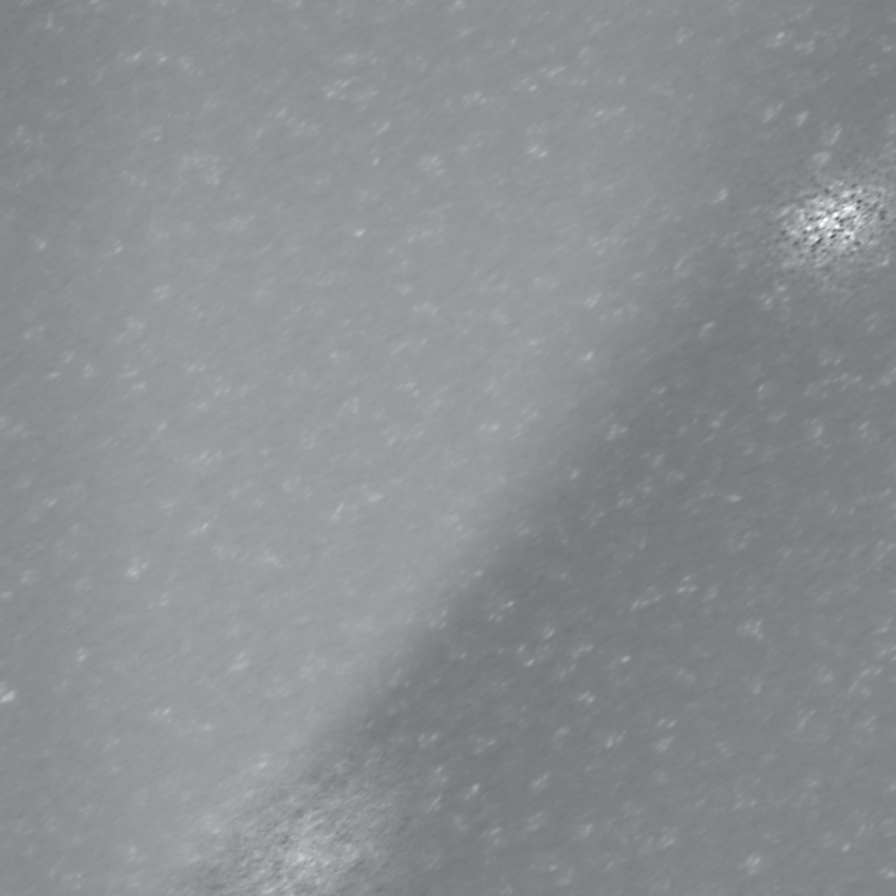
A three.js fragment shader for this texture:

```glsl
// Brushed grey sheet with pale slanted flecks, a soft diagonal shadow and two grainy glints.
varying vec2 vUv;

vec2 hash2(vec2 p) {
  vec3 q = fract(vec3(p.xyx) * vec3(0.1031, 0.1030, 0.0973));
  q += dot(q, q.yzx + 33.33);
  return fract((q.xx + q.yz) * q.zy);
}

vec2 rotate(vec2 p, float angle) {
  float c = cos(angle), s = sin(angle);
  return vec2(c * p.x + s * p.y, c * p.y - s * p.x);
}

// Smooth cellular noise: a sum of random-strength bumps, centred near zero
float cellGrain(vec2 p) {
  vec2 cell = floor(p);
  float sum = 0.0;
  for (int j = -1; j <= 1; j++) {
    for (int i = -1; i <= 1; i++) {
      vec2 id = cell + vec2(float(i), float(j));
      vec2 d = p - id - hash2(id);
      sum += (hash2(id + 71.0).x - 0.5) * exp(-5.0 * dot(d, d));
    }
  }
  return sum * 2.0;
}

// Scattered clusters, each of a few short strokes over a faint halo
float flecks(vec2 uv, float cells) {
  vec2 p = uv * cells;
  vec2 cell = floor(p);
  float sum = 0.0;
  for (int j = -1; j <= 1; j++) {
    for (int i = -1; i <= 1; i++) {
      vec2 id = cell + vec2(float(i), float(j));
      vec2 d = p - id - hash2(id);
      vec2 seed = hash2(id + 19.0);
      float strength = 0.12 + 0.88 * seed.x * seed.x;
      vec2 h = rotate(d, 0.5);
      sum += 0.3 * strength * exp(-dot(h * h, vec2(9.0, 22.0)));
      for (int k = 0; k < 4; k++) {
        vec2 r = hash2(id + 37.0 + 11.0 * float(k));
        vec2 s = rotate(d - (r - 0.5) * vec2(0.65, 0.5), 0.45 + 0.5 * seed.y);
        sum += strength * (0.35 + 0.5 * r.x) * exp(-dot(s * s, vec2(60.0, 230.0)));
      }
    }
  }
  return sum;
}

void main() {
  vec2 uv = vUv;

  // Curved shadow edge, sharp at the bottom and diffuse toward the top
  float edge = 0.19 + 1.08 * uv.y - 0.42 * uv.y * uv.y;
  float blur = 0.045 + 0.17 * uv.y * uv.y;
  float shade = smoothstep(-blur, blur, uv.x - edge);

  // Broad tones on either side of the edge
  float lit = 0.592 - 0.035 * smoothstep(0.65, 1.0, uv.y);
  lit -= 0.055 * (1.0 - smoothstep(0.0, 0.22, uv.x));
  vec2 sheen = uv - vec2(0.36, 0.3);
  lit += 0.018 * exp(-7.0 * dot(sheen, sheen));
  float dark = 0.480 + 0.035 * smoothstep(0.1, 0.6, uv.x - edge);
  dark += 0.012 * smoothstep(0.6, 1.0, uv.y);
  float tone = mix(lit, dark, shade);

  // Brushed streaks and fine grit
  vec2 brushed = rotate(uv, 0.55);
  float streak = cellGrain(brushed * vec2(60.0, 150.0));
  float grit = cellGrain(brushed * vec2(170.0, 300.0) + 40.0);
  tone += 0.013 * streak + 0.011 * grit;

  // Flecks, crisper in the shadow and near the top
  float clarity = 0.72 + 0.3 * shade + 0.15 * smoothstep(0.6, 1.0, uv.y);
  tone += clarity * (0.105 * flecks(uv, 27.0) + 0.035 * flecks(uv + 3.7, 41.0));

  // Broad glint at the bottom, small sparkling one at the right
  vec2 low = rotate(uv - vec2(0.33, 0.045), 0.65);
  float lowGlint = exp(-dot(low * low, vec2(75.0, 210.0)));
  tone += lowGlint * (0.155 + 0.06 * streak + 0.06 * grit);
  vec2 side = rotate(uv - vec2(0.935, 0.752), 0.45);
  float sideGlint = exp(-dot(side * side, vec2(430.0, 1100.0)));
  float sideHalo = exp(-dot(side * side, vec2(120.0, 220.0)));
  float sparkle = cellGrain(brushed * vec2(130.0, 190.0) + 9.0);
  tone += sideGlint * (0.2 + 0.28 * sparkle + 0.2 * grit);
  tone += sideHalo * (0.06 + 0.08 * sparkle);

  // Cool neutral tint
  vec3 colour = tone * vec3(0.988, 1.004, 1.022);
  gl_FragColor = vec4(clamp(colour, 0.0, 1.0), 1.0);
}
```
